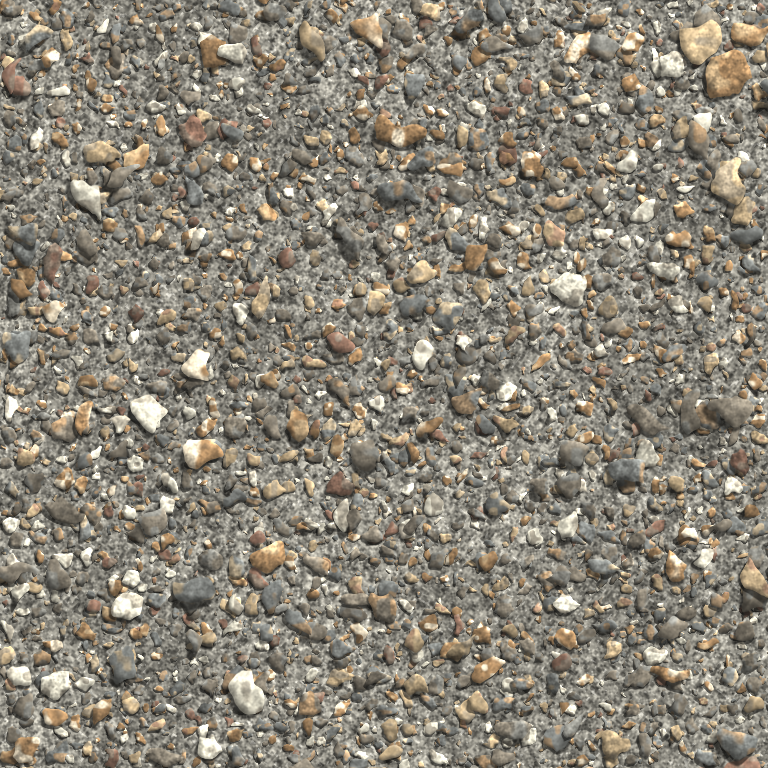
Reproduce this texture procedurally as a three.js fragment shader.

```glsl
varying vec2 vUv;

vec3 hash3(vec2 p) {
  vec3 q = fract(p.xyx * vec3(0.1031, 0.1030, 0.0973));
  q += dot(q, q.yxz + 33.33);
  return fract((q.xxy + q.yzz) * q.zyx);
}

float noise(vec2 p) {
  vec2 i = floor(p), f = fract(p);
  f = f * f * (3.0 - 2.0 * f);
  float low = mix(hash3(i).x, hash3(i + vec2(1.0, 0.0)).x, f.x);
  float high = mix(hash3(i + vec2(0.0, 1.0)).x, hash3(i + 1.0).x, f.x);
  return mix(low, high, f.y);
}

// Irregular soft polygon: x is 1 on the outline, yz is the gradient
vec3 stoneShape(vec2 p, vec2 id, float sharpness) {
  float sum = 1e-6;
  vec2 slope = vec2(0.0);
  for (int i = 0; i < 7; i++) {
    vec3 h = hash3(id + float(i) * 7.3);
    float angle = (float(i) + 0.7 * h.x) * 6.2832 / 7.0;
    vec2 facet = vec2(cos(angle), sin(angle)) / mix(0.7, 1.15, h.y);
    float reach = max(dot(p, facet), 1e-3);
    float weight = pow(reach, sharpness - 1.0);
    sum += weight * reach;
    slope += weight * facet;
  }
  float field = pow(sum, 1.0 / sharpness);
  return vec3(field, slope * field / sum);
}

vec3 stoneColor(float pick) {
  vec3 brownGrey = vec3(0.45, 0.42, 0.37), slate = vec3(0.43, 0.44, 0.43);
  vec3 ochre = vec3(0.58, 0.45, 0.31), tan_ = vec3(0.70, 0.61, 0.47);
  vec3 cream = vec3(0.88, 0.86, 0.78), russet = vec3(0.48, 0.36, 0.30);
  vec3 c = mix(brownGrey, slate, step(0.30, pick));
  c = mix(c, ochre, step(0.50, pick));
  c = mix(c, tan_, step(0.69, pick));
  c = mix(c, cream, step(0.83, pick));
  return mix(c, russet, step(0.95, pick));
}

// One size class of stones, laid over the colour below
void scatterStones(inout vec3 color, float cells, float density, float seed, float grit) {
  vec2 q = vUv * cells;
  q += 0.28 * (vec2(noise(q * 2.6 + seed), noise(q * 2.6 + seed + 40.0)) - 0.5);
  q += 0.05 * (vec2(noise(q * 8.0 + seed), noise(q * 8.0 + seed + 70.0)) - 0.5);
  float patches = noise(vUv * cells * 4.0 + seed);
  float mottle = 0.5 * noise(vUv * 120.0 + seed) + 0.5 * patches;
  vec2 light = vec2(0.5, 0.87);

  for (int y = -1; y <= 1; y++) {
    for (int x = -1; x <= 1; x++) {
      vec2 id = floor(q) + vec2(float(x), float(y));
      vec3 h = hash3(id + seed);
      vec3 k = hash3(id + seed + 57.0);
      if (k.x > density) continue;

      float angle = 6.2832 * fract(h.x * 17.0 + k.y);
      mat2 turn = mat2(cos(angle), -sin(angle), sin(angle), cos(angle));
      vec2 size = mix(0.28, 0.48, k.y * k.y) * vec2(1.0, mix(0.42, 0.95, k.z));
      vec2 p = turn * (q - id - 0.2 - 0.6 * h.xy) / size;
      if (dot(p, p) > 5.0) continue;

      float sharpness = mix(4.5, 16.0, h.z);
      vec3 shape = stoneShape(p, id + seed, sharpness);
      vec2 slope = (shape.yz / size) * turn;
      float steepness = max(length(slope), 1e-3);
      float facing = dot(slope / steepness, light);
      float edge = (shape.x - 1.0) / (steepness * cells);

      // Cast shadow, thrown away from the sun
      vec2 thrown = p + turn * light * 0.11 / size;
      float shadow = smoothstep(1.12, 0.9, stoneShape(thrown, id + seed, sharpness).x);
      color *= 1.0 - 0.62 * shadow;

      // Mottled surface on a lit dome
      float pick = fract(h.y * 13.0 + k.x * 5.0);
      vec3 stone = mix(stoneColor(pick), stoneColor(fract(pick + 0.27)),
                       0.7 * smoothstep(0.5, 0.72, patches));
      stone *= mix(0.84, 1.16, fract(h.z * 11.0)) * (0.72 + 0.6 * mottle);
      stone *= 1.0 + mix(0.4, 1.1, h.z) * (grit - 0.5);
      float rim = smoothstep(0.35, 1.05, shape.x);
      stone *= 1.06 + rim * (0.5 * facing - 0.08);
      stone += 0.1 * smoothstep(0.45, 0.0, length(p - turn * light * 0.4)) * (1.0 - h.z);
      color = mix(color, stone, smoothstep(0.0009, -0.0009, edge));
    }
  }
}

void main() {
  // Gritty cement with pale grains and dark pits
  vec2 ground = mat2(0.8, 0.6, -0.6, 0.8) * vUv + 1.0;
  float grit = 0.24 * noise(ground * 95.0) + 0.36 * noise(ground * 200.0 + 9.0)
             + 0.40 * noise(ground * 380.0 + 21.0);
  float broad = noise(ground * 9.0 + 3.0);
  vec3 color = vec3(0.52, 0.51, 0.475) * (0.1 + 1.8 * grit) * (0.84 + 0.32 * broad);
  color += 0.2 * smoothstep(0.76, 0.95, noise(ground * 240.0 + 5.0));
  color *= 1.0 - 0.4 * smoothstep(0.72, 0.92, noise(ground * 130.0 + 31.0));

  // Chips first, large pebbles last
  scatterStones(color, 76.0, 0.34, 11.0, grit);
  scatterStones(color, 46.0, 0.62, 137.0, grit);
  scatterStones(color, 31.0, 0.74, 251.0, grit);
  scatterStones(color, 21.0, 0.48, 317.0, grit);
  scatterStones(color, 14.0, 0.34, 389.0, grit);

  // Sunlit haze lifts the dark tones
  color = vec3(0.075, 0.074, 0.068) + 0.93 * color;
  gl_FragColor = vec4(clamp(color, 0.0, 1.0), 1.0);
}
```
